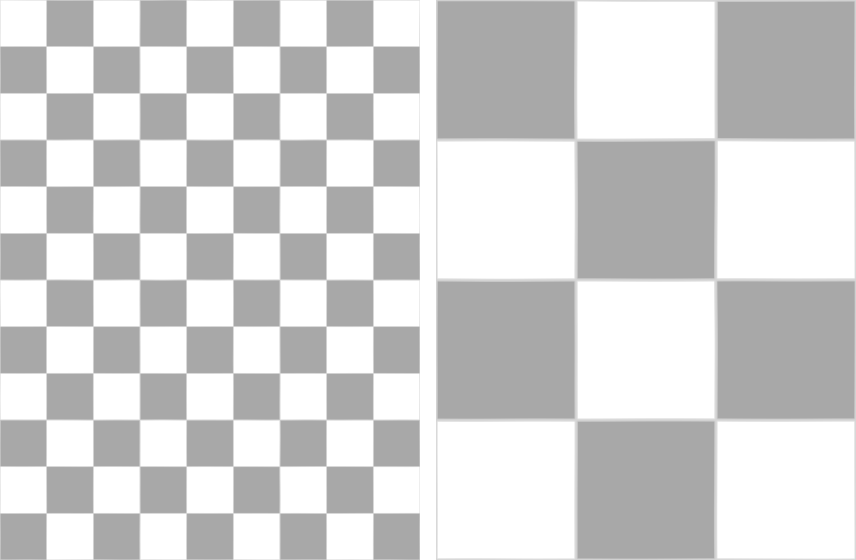
Left: the whole. Right: its middle third, enlarged.
Write a WebGL 1 fragment shader that draws this pattern.

```glsl
precision highp float;
// Checkerboard of flat grey and white squares, nine across and twelve down.
// Signed distances to the cell edges give a soft checker; a pale hairline
// follows each edge, and faint gradient noise keeps the edges from being exact.

uniform vec2 u_resolution;

#define CELLS vec2(9.0, 12.0)
#define GREY vec3(0.66)
#define WHITE vec3(1.0)
#define HAIRLINE vec3(0.84)
#define HAIRLINE_STRENGTH 0.6
#define HAIRLINE_HALF_WIDTH 0.010  // in cells
#define EDGE_SOFTNESS 0.016        // in cells
#define WOBBLE 0.004               // in cells
#define WOBBLE_FREQUENCY 1.3

vec2 hashGradient(vec2 p) {
  float angle = 6.2832 * fract(sin(dot(p, vec2(127.1, 311.7))) * 43758.5);
  return vec2(cos(angle), sin(angle));
}

float gradientNoise(vec2 p) {
  vec2 i = floor(p);
  vec2 f = p - i;
  vec2 u = f * f * f * (f * (f * 6.0 - 15.0) + 10.0);
  float a = dot(hashGradient(i), f);
  float b = dot(hashGradient(i + vec2(1.0, 0.0)), f - vec2(1.0, 0.0));
  float c = dot(hashGradient(i + vec2(0.0, 1.0)), f - vec2(0.0, 1.0));
  float d = dot(hashGradient(i + vec2(1.0)), f - vec2(1.0));
  return mix(mix(a, b, u.x), mix(c, d, u.x), u.y);
}

// Distance along each axis to the nearest cell edge
vec2 edgeDistance(vec2 p) {
  return 0.5 - abs(fract(p) - 0.5);
}

// 1 in even cells, 0 in odd cells, with a linear ramp across the edges
float softChecker(vec2 p, float softness) {
  vec2 parity = 1.0 - 2.0 * mod(floor(p), 2.0);
  vec2 side = parity * min(edgeDistance(p) / softness, 1.0);
  return 0.5 + 0.5 * side.x * side.y;
}

void main() {
  vec2 cell = gl_FragCoord.xy / u_resolution * CELLS;
  vec2 pixelSize = CELLS / u_resolution;
  float halfPixel = 0.5 * max(pixelSize.x, pixelSize.y);

  // Slightly uneven edges
  vec2 q = cell * WOBBLE_FREQUENCY;
  vec2 p = cell + WOBBLE * vec2(gradientNoise(q), gradientNoise(q + 37.0));

  // Squares
  float even = softChecker(p, max(EDGE_SOFTNESS, halfPixel));
  vec3 color = mix(WHITE, GREY, even);

  // Pale hairlines between squares and around the rim
  vec2 d = edgeDistance(p);
  float line = 1.0 - smoothstep(HAIRLINE_HALF_WIDTH - halfPixel,
                                HAIRLINE_HALF_WIDTH + halfPixel,
                                min(d.x, d.y));
  color = mix(color, HAIRLINE, line * HAIRLINE_STRENGTH);

  gl_FragColor = vec4(color, 1.0);
}
```
